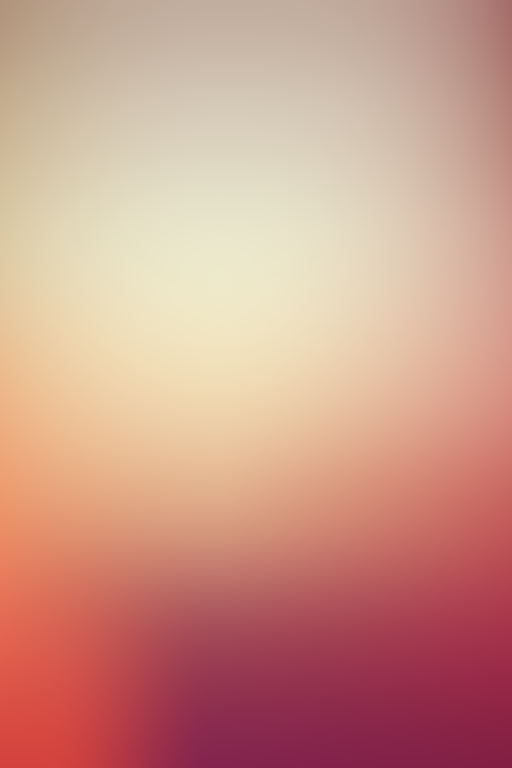
Give the GLSL for this background, as a WebGL 2 fragment shader.

```glsl
#version 300 es
precision highp float;
// Soft blurred sunset gradient: cream glow over coral, plum and dusty rose.

uniform vec2 u_resolution;
out vec4 fragColor;

// Smooth vertical ramp through seven evenly spaced colours, bottom to top.
vec3 ramp(vec3 stops[7], float y) {
    float pos = clamp(y, 0.0, 1.0) * 6.0;
    int i = min(int(pos), 5);
    float f = pos - float(i);
    vec3 a = stops[max(i - 1, 0)];
    vec3 b = stops[i];
    vec3 c = stops[i + 1];
    vec3 d = stops[min(i + 2, 6)];
    // Catmull-Rom spline
    return b + 0.5 * f * (c - a + f * (2.0 * a - 5.0 * b + 4.0 * c - d
             + f * (3.0 * (b - c) + d - a)));
}

void main() {
    vec2 uv = gl_FragCoord.xy / u_resolution;

    // Coral to sand along the left edge
    vec3 leftEdge = ramp(vec3[7](
        vec3(0.83, 0.26, 0.24), vec3(0.89, 0.39, 0.31), vec3(0.925, 0.58, 0.41),
        vec3(0.925, 0.72, 0.54), vec3(0.87, 0.79, 0.64), vec3(0.79, 0.70, 0.57),
        vec3(0.69, 0.58, 0.48)), uv.y);

    // Plum to cream to taupe through the glow
    vec3 centre = ramp(vec3[7](
        vec3(0.51, 0.14, 0.305), vec3(0.63, 0.28, 0.34), vec3(0.86, 0.645, 0.52),
        vec3(0.94, 0.86, 0.71), vec3(0.925, 0.91, 0.80), vec3(0.85, 0.81, 0.735),
        vec3(0.76, 0.68, 0.62)), uv.y);

    // Wine to dusty rose along the right edge
    vec3 rightEdge = ramp(vec3[7](
        vec3(0.51, 0.12, 0.26), vec3(0.64, 0.19, 0.29), vec3(0.77, 0.37, 0.36),
        vec3(0.84, 0.57, 0.515), vec3(0.81, 0.61, 0.56), vec3(0.72, 0.52, 0.48),
        vec3(0.645, 0.42, 0.405)), uv.y);

    // Distance from the glow axis towards each edge
    float toLeft = clamp((0.43 - uv.x) / 0.43, 0.0, 1.0);
    float toRight = clamp((uv.x - 0.43) / 0.57, 0.0, 1.0);

    // The coral reaches far inward at the bottom, the upper edges stay narrow
    float leftMix = mix(smoothstep(0.0, 0.8, toLeft), toLeft * toLeft,
                        smoothstep(0.0, 0.4, uv.y));
    float rightMix = pow(toRight, max(1.2, 3.2 * uv.y));

    vec3 colour = mix(centre, leftEdge, leftMix);
    colour = mix(colour, rightEdge, rightMix);
    fragColor = vec4(clamp(colour, 0.0, 1.0), 1.0);
}
```
